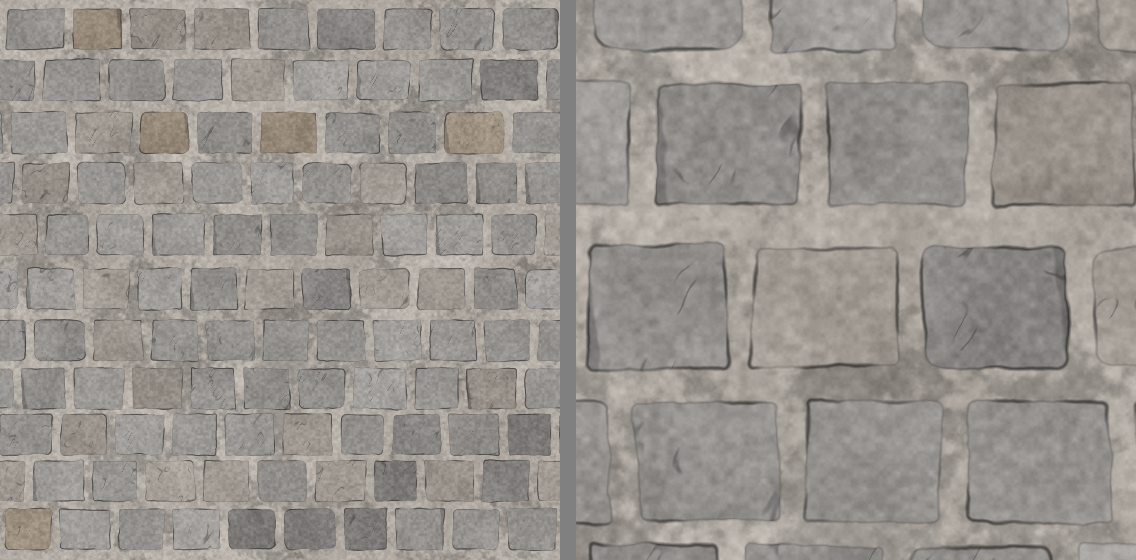
Left, the full canvas; right, a detail of the centre.
Reproduce this texture procedurally as a Shadertoy shader.

```glsl
const int ROWS = 11;
const int WIDE_ROWS_FROM = 8;          // rows from here up hold fewer, wider stones
const float NARROW_COUNT = 10.0;
const float WIDE_COUNT = 9.0;
const float ROW_CENTRE[ROWS] = float[ROWS](.055, .141, .224, .306, .392, .484, .581, .673, .763, .857, .948);
const float ROW_SHIFT[ROWS] = float[ROWS](.52, .06, .46, .80, .07, .86, .20, .86, .63, .19, .55);
const float HALF_HEIGHT = 0.0360;
const float JOINT_GAP = 0.0165;
const float JOINT_JITTER = 0.12;       // share of a stone pitch
const float EDGE_WOBBLE = 0.0045;
const float OUTLINE_WIDTH = 0.0017;
const float SIDE_WIDTH = 0.008;

const vec3 COOL_GREY = vec3(0.592, 0.582, 0.572);
const vec3 WARM_GREY = vec3(0.610, 0.583, 0.555);
const vec3 TAN = vec3(0.585, 0.535, 0.475);
const vec3 SLATE = vec3(0.510, 0.500, 0.492);
const vec3 MORTAR = vec3(0.695, 0.670, 0.640);
const vec3 GRIME = vec3(0.525, 0.508, 0.485);

struct Stone {
    float dist;    // signed distance to the outline
    vec2 local;    // position from the centre
    vec2 size;     // half extents
    vec2 id;
};

float hash(vec2 p) {
    uvec2 q = uvec2(ivec2(p)) * uvec2(1597334673u, 3812015801u);
    uint n = (q.x ^ q.y) * 1597334673u;
    n = (n ^ (n >> 15)) * 2246822519u;
    return float((n ^ (n >> 13)) >> 8) / 16777216.0;
}

float stoneHash(vec2 id, float channel) {
    return hash(id + vec2(37.0, 61.0) * channel + 200.0);
}

// Value noise that wraps after a whole number of cells
float noise(vec2 p, float period) {
    vec2 i = floor(p), f = fract(p);
    f = f * f * (3.0 - 2.0 * f);
    vec2 a = mod(i, period), b = mod(i + 1.0, period);
    return mix(mix(hash(a), hash(vec2(b.x, a.y)), f.x),
               mix(hash(vec2(a.x, b.y)), hash(b), f.x), f.y);
}

float fbm(vec2 uv, float frequency) {
    float sum = 0.0, weight = 0.5;
    for (int i = 0; i < 4; i++) {
        sum += weight * noise(uv * frequency, frequency);
        frequency *= 2.0;
        weight *= 0.5;
    }
    return sum / 0.9375;
}

float roundedBox(vec2 p, vec2 size, float radius) {
    vec2 q = abs(p) - size + radius;
    return length(max(q, 0.0)) + min(max(q.x, q.y), 0.0) - radius;
}

Stone nearestStone(vec2 p) {
    // Nearest course, wrapping over the top and bottom
    int row = 0;
    float y = 1.0;
    for (int i = 0; i < ROWS; i++) {
        float dy = fract(p.y - ROW_CENTRE[i] + 0.5) - 0.5;
        if (abs(dy) < abs(y)) { y = dy; row = i; }
    }
    float count = row < WIDE_ROWS_FROM ? NARROW_COUNT : WIDE_COUNT;
    float x = p.x * count - ROW_SHIFT[row];

    // Nearest stone between jittered joints
    Stone best = Stone(1.0, vec2(0.0), vec2(1.0), vec2(0.0));
    for (int k = -1; k <= 1; k++) {
        float column = floor(x + 0.5) + float(k);
        vec2 id = vec2(mod(column, count), float(row));
        vec2 nextId = vec2(mod(column + 1.0, count), float(row));
        float left = column - 0.5 + JOINT_JITTER * (stoneHash(id, 0.0) - 0.5);
        float right = column + 0.5 + JOINT_JITTER * (stoneHash(nextId, 0.0) - 0.5);
        vec2 local = vec2((x - 0.5 * (left + right)) / count, y);
        vec2 size = vec2(0.5 * ((right - left) / count - JOINT_GAP),
                         HALF_HEIGHT + 0.002 * (stoneHash(id, 1.0) - 0.5));
        local.x += 0.09 * (stoneHash(id, 2.0) - 0.5) * local.y;
        local.y += 0.05 * (stoneHash(id, 3.0) - 0.5) * local.x;
        size.x += 0.09 * (stoneHash(id, 4.0) - 0.5) * local.y;
        float radius = mix(0.003, 0.013, pow(stoneHash(id, 5.0), 3.0));
        float d = roundedBox(local, size, radius);
        if (d < best.dist) best = Stone(d, local, size, id);
    }
    return best;
}

vec3 stoneColour(Stone s, vec2 uv) {
    float kind = stoneHash(s.id, 6.0);
    vec3 colour = kind < 0.07 ? TAN : kind < 0.30 ? WARM_GREY : kind < 0.39 ? SLATE : COOL_GREY;
    colour += 0.075 * (stoneHash(s.id, 7.0) - 0.5);
    colour += 0.10 * (fbm(uv, 24.0) - 0.5) + 0.17 * (fbm(uv, 200.0) - 0.5);

    // Dark worn side on some stones
    float side = stoneHash(s.id, 8.0) < 0.5 ? -1.0 : 1.0;
    float taper = 0.55 + 0.45 * s.local.y / s.size.y * side;
    float inset = s.size.x - side * s.local.x + 0.003 * (noise(uv * 90.0, 90.0) - 0.5);
    float worn = step(stoneHash(s.id, 9.0), 0.22);
    colour *= 1.0 - 0.20 * worn * (1.0 - smoothstep(-0.0015, 0.0015, inset - SIDE_WIDTH * taper));

    // Short slanted chisel marks
    vec2 seed = 100.0 + 50.0 * s.id;
    vec2 along = mat2(0.85, 0.53, -0.53, 0.85) * s.local;
    float ridge = abs(noise(along * vec2(130.0, 45.0) + seed, 4096.0) - 0.5);
    float patchy = smoothstep(0.62, 0.82, noise(s.local * 55.0 + seed, 4096.0));
    float chipped = step(0.45, stoneHash(s.id, 10.0));
    return colour * (1.0 - 0.24 * chipped * patchy * (1.0 - smoothstep(0.01, 0.09, ridge)));
}

vec3 mortarColour(vec2 uv) {
    float stain = fbm(uv, 16.0) + 0.7 * (fbm(uv, 110.0) - 0.5);
    vec3 colour = mix(MORTAR, GRIME, 0.70 * smoothstep(0.48, 0.78, stain));
    return colour + 0.14 * (fbm(uv + 0.37, 10.0) - 0.5) + 0.18 * (fbm(uv, 180.0) - 0.5);
}

void mainImage(out vec4 fragColor, in vec2 fragCoord) {
    vec2 uv = fragCoord / iResolution.xy;
    float pixel = 1.0 / min(iResolution.x, iResolution.y);

    vec2 wobble = vec2(fbm(uv, 48.0), fbm(uv + 0.5, 48.0)) - 0.5;
    Stone stone = nearestStone(uv + EDGE_WOBBLE * wobble);
    float cover = 1.0 - smoothstep(-0.7 * pixel, 0.7 * pixel, stone.dist);
    vec3 colour = mix(mortarColour(uv), stoneColour(stone, uv), cover);

    // Broken dark outline
    float broken = smoothstep(0.35, 0.85, noise(uv * 44.0, 44.0));
    float width = OUTLINE_WIDTH * mix(0.8, 1.2, broken);
    float outline = 1.0 - smoothstep(0.0, width, abs(stone.dist));
    colour *= 1.0 - outline * mix(0.14, 0.50, broken);
    fragColor = vec4(clamp(colour, 0.0, 1.0), 1.0);
}
```
